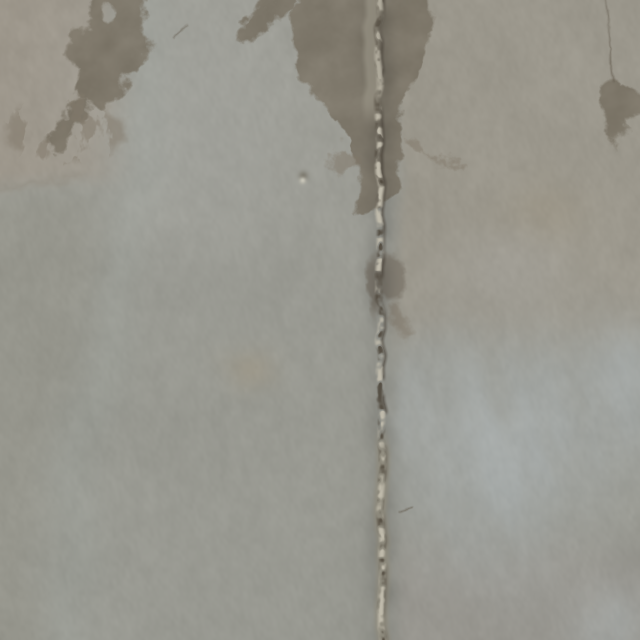
A WebGL 2 fragment shader for this texture:

```glsl
#version 300 es
precision highp float;
uniform vec2 u_resolution;
out vec4 fragColor;

float hash(vec2 p) {
  vec3 q = fract(p.xyx * .1031);
  q += dot(q, q.yzx + 33.33);
  return fract((q.x + q.y) * q.z);
}

float noise(vec2 p) {
  vec2 i = floor(p), f = fract(p);
  f = f * f * (3. - 2. * f);
  return mix(mix(hash(i), hash(i + vec2(1, 0)), f.x),
             mix(hash(i + vec2(0, 1)), hash(i + 1.), f.x), f.y);
}

float fbm(vec2 p) {
  float sum = 0., amp = .533;
  for (int i = 0; i < 4; i++) {
    sum += amp * noise(p);
    p = mat2(1.6, 1.2, -1.2, 1.6) * p + 17.3;
    amp *= .5;
  }
  return sum;
}

vec2 warp(vec2 p, float freq, float amount) {
  return p + amount * (vec2(fbm(p * freq), fbm(p * freq + 40.)) - .5);
}

// Approximate signed distance to an ellipse
float ellipse(vec2 p, vec2 center, vec2 radii) {
  return (length((p - center) / radii) - 1.) * min(radii.x, radii.y);
}

float segment(vec2 p, vec2 a, vec2 b) {
  vec2 d = b - a;
  return length(p - a - d * clamp(dot(p - a, d) / dot(d, d), 0., 1.));
}

float fill(float d, float soft) { return 1. - smoothstep(-soft, soft, d); }

float glow(vec2 p, vec2 center, vec2 radii) {
  vec2 q = (p - center) / radii;
  return exp(-dot(q, q));
}

vec3 wall(vec2 p) {
  vec2 w = warp(p, 7., .05);
  vec3 col = mix(vec3(.595, .597, .567), vec3(.61, .61, .58), smoothstep(.3, .9, p.y));
  // Warm corners and the pale run between them
  float edge = mix(.08, .2, smoothstep(.1, .9, w.y));
  float left = fill(w.x - edge + .015, .045);
  col = mix(col, vec3(.615, .59, .545), left * smoothstep(.69, .74, w.y));
  col = mix(col, vec3(.58, .578, .54), .7 * left * fill(w.y - .7, .035));
  col = mix(col, vec3(.632, .635, .612), .65 * glow(w, vec2(.3, .8), vec2(.17, .22)));
  col += exp(-pow((w.x - edge - .03) / .04, 2.)) * vec3(.007, .012, .013);
  float right = smoothstep(.6, .64, w.x);
  col = mix(col, vec3(.608, .593, .55), right * smoothstep(.4, .52, w.y));
  col = mix(col, vec3(.59, .582, .555), right * fill(w.y - .15, .07));
  // Chalky bloom at the lower right
  float streaks = .4 + fbm(vec2(p.x * 24. + p.y * 6., p.y * 8.));
  float bloom = glow(w, vec2(.79, .29), vec2(.13, .17)) + glow(w, vec2(.99, .39), vec2(.09, .1))
    + .7 * glow(w, vec2(.97, .02), vec2(.06, .07)) + .5 * glow(w, vec2(.64, .38), vec2(.05, .09));
  col = mix(col, vec3(.65, .667, .66), min(bloom * streaks, 1.) * right);
  col = mix(col, vec3(.64, .63, .6), .6 * glow(w, vec2(.79, .58), vec2(.08, .06)));
  // Faint ochre marks
  col = mix(col, vec3(.61, .575, .5), .5 * glow(w, vec2(.39, .43), vec2(.04, .03))
    + .35 * glow(w, vec2(.85, .66), vec2(.06, .05)));
  // Mottle and fine trowel grain
  col += .03 * (fbm(p * 9.) + fbm(p * vec2(60, 38)) - 1.);
  return col + .014 * (noise(vec2(p.x * 170. + p.y * 40., p.y * 110.)) - .5);
}

vec3 addStains(vec3 col, vec2 p) {
  vec2 w = warp(p, 34., .032);
  float ragged = .016 * (fbm(p * 60.) - .5);
  // Damp patch at the upper left, with a bare spot
  float d = ellipse(w, vec2(.168, .925), vec2(.072, .045));
  d = min(d, ellipse(w, vec2(.18, .98), vec2(.042, .06)));
  d = min(d, ellipse(w, vec2(.155, .872), vec2(.042, .04)));
  d = min(d, segment(w, vec2(.13, .83), vec2(.085, .775)) - .011);
  d = max(d, -ellipse(w, vec2(.163, .984), vec2(.01, .015)));
  // Long patch that narrows down along the seam
  float leftEdge = mix(.56, .46, smoothstep(.73, .93, w.y));
  float rightEdge = mix(.626, .67, smoothstep(.82, .93, w.y)) - .03 * fill(w.y - .69, .03);
  d = min(d, max(max(leftEdge - w.x, w.x - rightEdge), .67 - w.y));
  d = min(d, segment(w, vec2(.385, .953), vec2(.45, 1)) - .014);
  // Right-hand patch
  d = min(d, ellipse(w, vec2(.957, .825), vec2(.02, .052)));
  d = min(d, ellipse(w, vec2(.985, .838), vec2(.03, .023)));
  vec3 damp = vec3(.482, .455, .402) + .08 * (fbm(p * 30.) - .5);
  col = mix(col, damp, .9 * fill(d + ragged, .004));
  // Thin broken remains
  float thin = ellipse(w, vec2(.1, .795), vec2(.095, .05));
  thin = max(thin, .1 * (.52 - fbm(p * vec2(42, 30))));
  thin = min(thin, ellipse(w, vec2(.535, .745), vec2(.02, .016)) + 2. * ragged);
  thin = min(thin, segment(w, vec2(.64, .77), vec2(.72, .74)) - .004 + 2. * ragged);
  thin = min(thin, segment(w, vec2(.618, .52), vec2(.634, .475)) - .007 + ragged);
  col = mix(col, vec3(.51, .475, .42), .55 * fill(thin, .006));
  float low = min(ellipse(w, vec2(.61, .566), vec2(.024, .036)), ellipse(w, vec2(.585, .55), vec2(.01, .05)));
  col = mix(col, vec3(.495, .47, .425), .8 * fill(low, .005));
  float tideLine = segment(w, vec2(0, .71), vec2(.12, .725));
  return mix(col, vec3(.54, .51, .46), .35 * fill(tideLine - .003, .01));
}

vec3 addSeam(vec3 col, vec2 p) {
  float x = p.x - mix(.598, .592, p.y) - .006 * (noise(vec2(p.y * 45., 3)) - .5);
  float lower = fill(p.y - .315, .025), upper = smoothstep(.8, .85, p.y);
  // Shaded margins and mortar
  col *= 1. - .13 * exp(-pow(x / .024, 2.)) * (.3 + noise(p * 28.));
  col = mix(col, vec3(.59, .57, .515), .75 * upper * fill(abs(x + .012) - .011, .006));
  col = mix(col, vec3(.56, .54, .48), .75 * lower * fill(abs(x) - .01, .006));
  // Broken dark joint
  float gaps = smoothstep(.2, .6, noise(vec2(p.y * 38., 9)));
  float joint = fill(abs(x - .005) - .002, .004);
  col = mix(col, vec3(.3, .275, .24), joint * gaps * mix(.75, .3, lower));
  // Light lumps and dark pits
  float tone = mix(noise(vec2(x * 110. + 5., p.y * 88.)), noise(vec2(x * 210. + 31., p.y * 160.)), .28);
  float strip = fill(abs(x + .001) - .0045, .004) * (1. - .25 * upper);
  col = mix(col, vec3(.75, .73, .67), strip * smoothstep(.46, .75, tone));
  return mix(col, vec3(.3, .27, .225), .85 * strip * fill(tone - .35, .13));
}

vec3 addMarks(vec3 col, vec2 p) {
  vec2 w = warp(p, 40., .012);
  float crack = min(segment(w, vec2(.945, 1), vec2(.956, .87)), segment(w, vec2(.622, .203), vec2(.645, .207)));
  crack = min(crack, segment(w, vec2(.272, .942), vec2(.295, .962)));
  col = mix(col, vec3(.4, .37, .32), (.35 + .5 * noise(p * 50.)) * fill(crack - .001, .003));
  col = mix(col, vec3(.43, .41, .36), .7 * glow(p, vec2(.474, .725), vec2(.007)));
  return mix(col, vec3(.78, .77, .72), glow(p, vec2(.473, .718), vec2(.005)));
}

void main() {
  vec2 p = gl_FragCoord.xy / u_resolution;
  fragColor = vec4(addMarks(addSeam(addStains(wall(p), p), p), p), 1);
}
```
